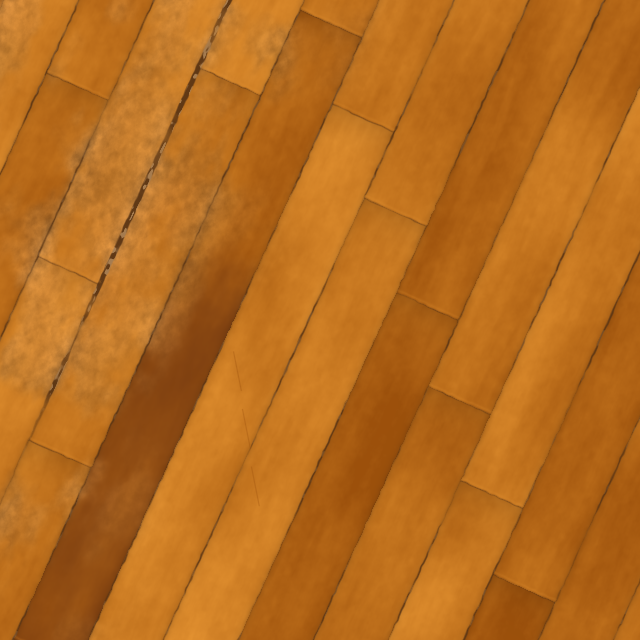
Give the GLSL for this texture, as a Shadertoy shader.

```glsl
// Worn honey-coloured plank floor laid on a steep diagonal, with staggered ends and gritty seams.
#define SLOPE 0.455          // sideways lean of the seams per unit of height
#define BOARD_WIDTH 0.1067   // across the grain
#define OLD_ROWS 4.0         // rows at the left that are shorter and more worn
#define SEAM_WIDTH 0.0012    // half width of a seam
#define SOFTNESS 0.0013      // blur of the seam edges
#define GRAIN 0.13           // strength of the fibre streaks
#define WEAR 0.85            // strength of the pale scuffing

const vec3 DARK_WOOD  = vec3(0.61, 0.315, 0.045);
const vec3 MID_WOOD   = vec3(0.75, 0.44, 0.11);
const vec3 LIGHT_WOOD = vec3(0.89, 0.57, 0.19);
const vec3 STAIN      = vec3(0.48, 0.24, 0.065);
const vec3 SCUFF      = vec3(0.74, 0.51, 0.26);
const vec3 SEAM       = vec3(0.36, 0.21, 0.08);
const vec3 GRIT       = vec3(0.74, 0.58, 0.40);

float hash(vec2 p) {
    vec3 q = fract(vec3(p.xyx) * 0.1031);
    q += dot(q, q.yzx + 33.33);
    return fract((q.x + q.y) * q.z);
}

float noise(vec2 p) {
    vec2 i = floor(p), f = fract(p);
    f = f * f * (3.0 - 2.0 * f);
    return mix(mix(hash(i), hash(i + vec2(1, 0)), f.x),
               mix(hash(i + vec2(0, 1)), hash(i + vec2(1, 1)), f.x), f.y);
}

float fbm(vec2 p) {
    float sum = 0.0, amp = 0.5;
    for (int i = 0; i < 4; i++) {
        sum += amp * noise(p);
        p = p * 2.03 + 17.3;
        amp *= 0.5;
    }
    return sum / 0.9375;
}

float segmentDistance(vec2 p, vec2 a, vec2 b) {
    vec2 ab = b - a;
    return length(p - a - ab * clamp(dot(p - a, ab) / dot(ab, ab), 0.0, 1.0));
}

// Coverage of a soft line with the given half width
float stroke(float d, float halfWidth, float blur) {
    return 1.0 - smoothstep(halfWidth - blur, halfWidth + blur, abs(d));
}

vec3 woodColour(float tone) {
    vec3 low = mix(DARK_WOOD, MID_WOOD, clamp(tone * 2.0, 0.0, 1.0));
    return mix(low, LIGHT_WOOD, clamp(tone * 2.0 - 1.0, 0.0, 1.0));
}

void mainImage(out vec4 fragColor, in vec2 fragCoord) {
    vec2 uv = fragCoord / iResolution.xy;
    float blur = max(SOFTNESS, 1.0 / iResolution.y);

    // Floor axes: x across the boards, y along them and downwards
    vec2 down = vec2(uv.x, 1.0 - uv.y);
    vec2 p = vec2(down.x + SLOPE * down.y, down.y - SLOPE * down.x) / sqrt(1.0 + SLOPE * SLOPE);
    p += 0.0018 * (vec2(noise(p * 120.0), noise(p * 120.0 + 91.0)) - 0.5);

    // Row, board and distances to the nearest side and end
    float across = (p.x - 0.006) / BOARD_WIDTH;
    float row = floor(across);
    bool old = row < OLD_ROWS;
    float boardLength = old ? 0.64 : 1.08;
    float firstEnd = (old ? -0.033 : -0.293) + (old ? 0.267 : 0.113) * (row - 3.0);
    float along = (p.y - firstEnd) / boardLength;
    float board = floor(along);
    float seamId = floor(across + 0.5);
    float side = (across - seamId) * BOARD_WIDTH;
    float end = (along - floor(along + 0.5)) * boardLength;

    // Board tone: every third row is darker, each board drifts along its length
    float id = hash(vec2(row + 5.0, board + 9.0));
    float tone = 0.55 - 0.20 * cos(2.0944 * (row - 1.0)) + 0.26 * (id - 0.5);
    tone += 0.75 * (fbm(vec2(p.x * 9.0, p.y * 4.5) + id * 40.0) - 0.5);
    tone -= 0.16 * smoothstep(0.75, 1.2, down.x + down.y * 0.4);

    // Fibres, slanted figure and fine mottling
    float bend = 0.02 * noise(p * vec2(6.0, 5.0) + id * 20.0);
    float fibre = fbm(vec2((p.x + bend) * 70.0, p.y * 6.0) + id * 60.0) - 0.5;
    float mottle = fbm(p * vec2(95.0, 75.0)) - 0.5;
    tone += GRAIN * (1.6 * fibre + 1.3 * mottle);
    vec3 colour = woodColour(tone);

    // Dark stain soaked into one row, and shade beside the board ends
    float soak = smoothstep(0.18, 0.34, p.y + 0.18 * (fbm(p * 14.0) - 0.5));
    soak *= 0.45 + 0.7 * fbm(p * vec2(20.0, 7.0) + 3.0);
    colour = mix(colour, STAIN, 0.85 * soak * step(abs(row - OLD_ROWS), 0.5));
    colour *= 1.0 - 0.12 * exp(-abs(end) * 40.0) * step(0.0, end);

    // Pale and grey scuffing that spreads from the seams in the older part
    float oldPart = 1.0 - smoothstep(0.34, 0.62, p.x);
    float patches = smoothstep(0.44, 0.68, fbm(p * vec2(12.0, 7.0) + 4.7));
    float nearSeam = 0.35 + 0.65 * exp(-abs(side) * 45.0);
    vec3 scuff = SCUFF * (0.80 + 0.35 * noise(p * 11.0 + 8.0) + 0.6 * mottle);
    colour = mix(colour, scuff, WEAR * oldPart * patches * nearSeam);

    // Seams fade in and out; one has opened and holds grit
    float open = step(abs(seamId - 3.0), 0.5) * (1.0 - smoothstep(0.45, 0.7, p.y));
    open *= smoothstep(0.15, 0.5, noise(vec2(p.y * 16.0, 2.0)));
    float fade = noise(vec2(seamId * 7.3, p.y * 10.0)) * 0.6 + noise(p * vec2(30.0, 60.0)) * 0.4;
    float depth = mix(0.15, 0.95, smoothstep(0.2, 0.75, fade));
    float halfWidth = SEAM_WIDTH * (0.6 + 0.7 * fade + 2.2 * open);
    float sideLine = stroke(side, halfWidth, blur);
    colour *= 1.0 - 0.13 * exp(-abs(side) * 220.0);
    float grit = smoothstep(0.5, 0.75, noise(p * vec2(260.0, 110.0))) * (0.25 + 0.5 * open);
    colour = mix(colour, mix(SEAM, GRIT, grit), sideLine * min(depth + open * 0.4, 0.95));

    // Board ends: a faint line with a paler worn edge above
    float endDepth = 0.2 + 0.5 * noise(p * 45.0);
    colour = mix(colour, LIGHT_WOOD, 0.25 * stroke(end + 0.004, 0.001, 0.003));
    colour = mix(colour, SEAM, endDepth * stroke(end, SEAM_WIDTH * 0.8, blur));

    // A few short scratches
    for (int i = 0; i < 3; i++) {
        float k = float(i);
        vec2 start = vec2(0.365 + 0.014 * k, 0.55 + 0.09 * k);
        float d = segmentDistance(down, start, start + vec2(0.012, 0.06));
        colour = mix(colour, DARK_WOOD, 0.45 * stroke(d, 0.0007, blur));
    }

    fragColor = vec4(clamp(colour, 0.0, 1.0), 1.0);
}
```
